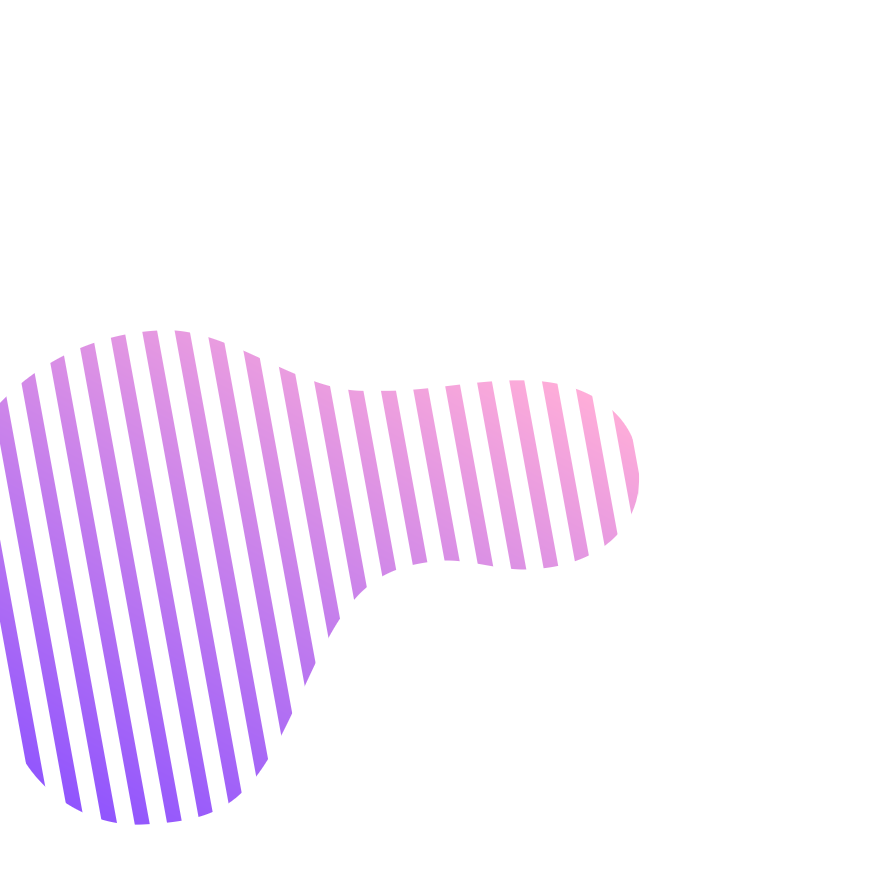
Give the GLSL for this background, as a Shadertoy shader.

```glsl
// A striped, soft-edged blob on white: a large lobe at the left joined by a neck to a small one.
// Two height curves bound the blob; slanted repeating stripes cut it into bands,
// which a diagonal gradient colours from violet to pink.

const vec3 PAPER  = vec3(1.0);
const vec3 VIOLET = vec3(0.55, 0.32, 1.0);
const vec3 PINK   = vec3(1.0, 0.68, 0.85);

// Gradient amount = offset + dot(slope, position)
const vec2  GRADIENT_SLOPE  = vec2(0.645, 1.29);
const float GRADIENT_OFFSET = -0.144;

// Stripes, measured along the horizontal
const float STRIPE_PERIOD = 0.03633;
const float STRIPE_HALF   = 0.0084;
const float STRIPE_CENTER = 0.0281;
const float STRIPE_LEAN   = 0.183;

// Upper edge of the blob
const float TOP_HEIGHT = 0.6315;
const float TOP_DIP    = 0.0677;
const float TOP_RISE   = 0.0117;
const vec2  TOP_ARC    = vec2(0.190, 0.263);   // start x, radius

// Lower edge of the blob
const float BOTTOM_HEIGHT = 0.0781;
const float BOTTOM_CLIMB  = 0.2995;
const float BOTTOM_SAG    = 0.0130;
const float CLIMB_X       = 0.3372;
const float CLIMB_WIDTH   = 0.0345;
const vec2  BOTTOM_ARC    = vec2(0.159, 0.156);

// Rounded right end
const float CAP_X        = 0.5807;
const float CAP_LENGTH   = 0.1328;
const float CAP_HEIGHT   = 0.1048;
const float CAP_EXPONENT = 2.2;

// How far a circular arc falls away to the left of its start
float arcDrop(float x, vec2 arc) {
    float d = max(arc.x - x, 0.0);
    return arc.y - sqrt(max(arc.y * arc.y - d * d, 0.0));
}

// How far the superellipse cap closes in from either edge
float capDrop(float x) {
    float u = clamp((x - CAP_X) / CAP_LENGTH, 0.0, 1.0);
    return CAP_HEIGHT * (1.0 - pow(1.0 - pow(u, CAP_EXPONENT), 1.0 / CAP_EXPONENT));
}

float topEdge(float x) {
    return TOP_HEIGHT - arcDrop(x, TOP_ARC) - capDrop(x)
         - TOP_DIP * smoothstep(0.186, 0.406, x)
         + TOP_RISE * smoothstep(0.430, 0.577, x);
}

float bottomEdge(float x) {
    float climb = 1.0 / (1.0 + exp((CLIMB_X - x) / CLIMB_WIDTH));
    return BOTTOM_HEIGHT + arcDrop(x, BOTTOM_ARC) + capDrop(x)
         + BOTTOM_CLIMB * climb
         - BOTTOM_SAG * smoothstep(0.488, 0.586, x);
}

// Smooth coverage of the region where the field is positive
float coverage(float field) {
    float change = length(vec2(dFdx(field), dFdy(field)));
    return clamp(field / max(change, 1e-6) + 0.5, 0.0, 1.0);
}

void mainImage(out vec4 fragColor, in vec2 fragCoord) {
    vec2 p = fragCoord / iResolution.y;
    float pixel = 1.0 / iResolution.y;

    // Blob between the two edges, closed at its right tip
    float blob = coverage(topEdge(p.x) - p.y)
               * coverage(p.y - bottomEdge(p.x))
               * coverage(CAP_X + CAP_LENGTH - p.x);

    // Leaning stripes
    float across = (p.x + STRIPE_LEAN * p.y - STRIPE_CENTER) / STRIPE_PERIOD;
    float fromCenter = abs(fract(across + 0.5) - 0.5) * STRIPE_PERIOD;
    float inside = (STRIPE_HALF - fromCenter) / length(vec2(1.0, STRIPE_LEAN));
    float stripe = clamp(inside / pixel + 0.5, 0.0, 1.0);

    // Diagonal colour
    float blend = clamp(GRADIENT_OFFSET + dot(GRADIENT_SLOPE, p), 0.0, 1.0);
    vec3 ink = mix(VIOLET, PINK, blend);

    fragColor = vec4(mix(PAPER, ink, blob * stripe), 1.0);
}
```
